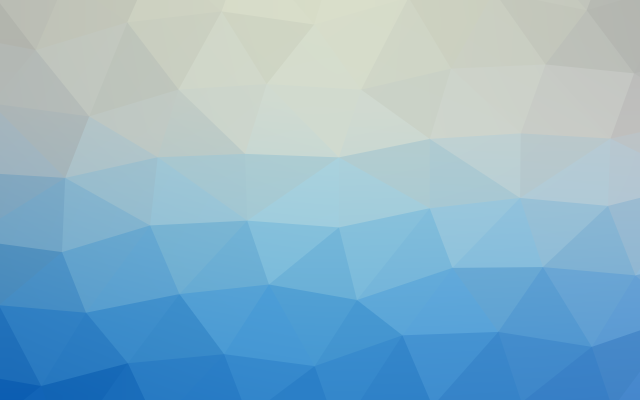
Give the GLSL for this background, as a WebGL 1 fragment shader.

```glsl
precision highp float;

uniform vec2 u_resolution;

const vec2 SPACING = vec2(0.229, 0.169);
const vec2 FIRST = vec2(0.156, 0.086);
const float TILT = 0.0167;

float hash(vec2 cell) {
  vec3 q = fract(cell.xyx * 0.1031);
  q += dot(q, q.yzx + 33.33);
  return fract((q.x + q.y) * q.z);
}

float ramp(float from, float to, float x) {
  return clamp((x - from) / (to - from), 0.0, 1.0);
}

// Sand to deep blue going down, tinted towards both sides
vec3 skyColor(vec2 p) {
  float depth = p.y;
  vec3 color = vec3(0.84, 0.86, 0.78);
  color = mix(color, vec3(0.81, 0.85, 0.81), ramp(0.05, 0.31, depth));
  color = mix(color, vec3(0.66, 0.81, 0.85), ramp(0.31, 0.47, depth));
  color = mix(color, vec3(0.50, 0.745, 0.86), ramp(0.47, 0.62, depth));
  color = mix(color, vec3(0.30, 0.62, 0.84), ramp(0.62, 0.81, depth));
  color = mix(color, vec3(0.18, 0.51, 0.79), ramp(0.81, 1.0, depth));

  float side = clamp(p.x / 0.8 - 1.0, -1.0, 1.0);
  vec3 leftTint = vec3(-0.14, -0.15, -0.10);
  vec3 rightTint = mix(vec3(-0.13, -0.14, -0.08), vec3(0.04, -0.03, -0.02),
                       smoothstep(0.0, 0.6, depth));
  return color + (side < 0.0 ? leftTint : rightTint) * pow(abs(side), 1.5);
}

// Mesh corner: tilted, wavy rows, each shifted sideways, with a little jitter
vec2 corner(vec2 cell) {
  vec2 p = FIRST + SPACING * cell;
  p.x += 0.069 * sin(2.1 * (abs(cell.y - 2.5) - 0.5));
  p.y += 0.030 * cos(2.094 * cell.x) - TILT * cell.x;
  vec2 jitter = vec2(hash(cell + 17.0), hash(cell + 43.0)) - 0.5;
  return p + 0.022 * jitter;
}

float edgeDistance(vec2 p, vec2 a, vec2 b) {
  vec2 e = b - a;
  vec2 d = p - a;
  return (e.x * d.y - e.y * d.x) / length(e);
}

// Facet colour in rgb, weighted by its coverage in alpha
vec4 facet(vec2 p, vec2 a, vec2 b, vec2 c, float shade) {
  float inside = min(edgeDistance(p, a, b),
                     min(edgeDistance(p, b, c), edgeDistance(p, c, a)));
  float coverage = clamp(0.5 + inside * u_resolution.y, 0.0, 1.0);
  vec2 center = (a + b + c) / 3.0;
  vec3 color = skyColor(mix(center, p, 0.25)) + 0.035 * (shade - 0.5);
  return vec4(color, 1.0) * coverage;
}

void main() {
  vec2 uv = gl_FragCoord.xy / u_resolution;
  vec2 p = vec2(uv.x * 1.6, 1.0 - uv.y);

  // Nearest mesh cell, with the row tilt undone
  vec2 grid = (p - FIRST) / SPACING;
  grid.y += TILT * grid.x / SPACING.y;
  vec2 home = floor(grid);

  vec4 sum = vec4(0.0);
  for (int j = -1; j <= 1; j++) {
    for (int i = -1; i <= 1; i++) {
      vec2 cell = home + vec2(float(i), float(j));
      vec2 a = corner(cell);
      vec2 b = corner(cell + vec2(1.0, 0.0));
      vec2 c = corner(cell + vec2(1.0, 1.0));
      vec2 d = corner(cell + vec2(0.0, 1.0));
      float shadeA = hash(cell + 71.0);
      float shadeB = hash(cell + 97.0);

      // Split each cell along its shorter diagonal
      if (distance(a, c) < distance(b, d)) {
        sum += facet(p, a, b, c, shadeA) + facet(p, a, c, d, shadeB);
      } else {
        sum += facet(p, a, b, d, shadeA) + facet(p, b, c, d, shadeB);
      }
    }
  }
  gl_FragColor = vec4(sum.rgb / max(sum.a, 0.001), 1.0);
}
```
